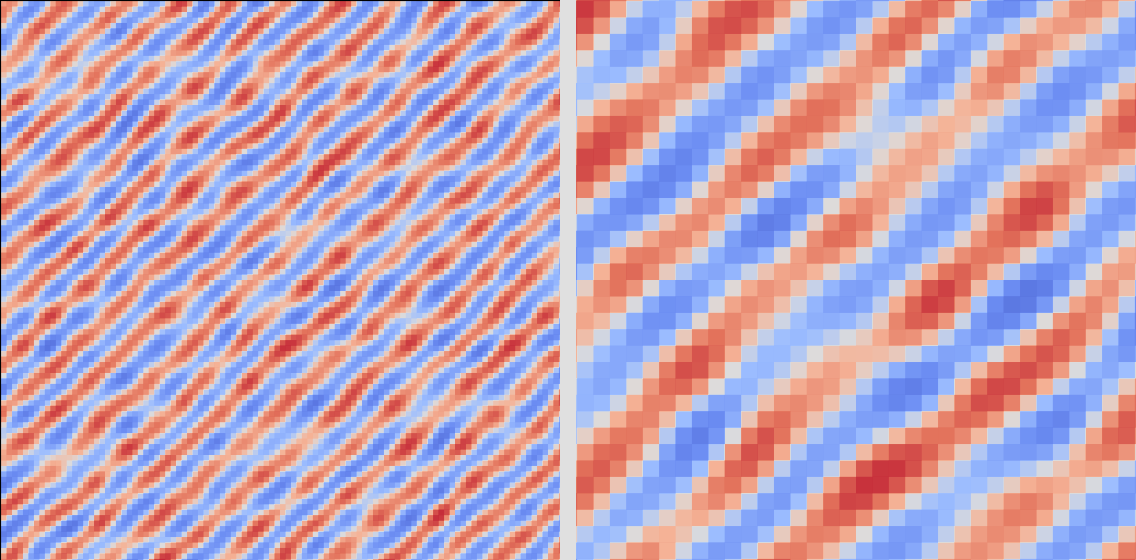
Left: the whole. Right: its middle third, enlarged.
Write a Shadertoy shader that draws this pattern.

```glsl
// Slanted red and blue ripples, sampled on a coarse grid of square cells.
// A plane wave has its phase bent by slow gradient noise; faster noise pinches
// the bands into beads, and a diverging blue-grey-red ramp colours the height.

const float TAU = 6.2831853;

// Unit gradient for a lattice point
vec2 latticeGradient(ivec2 cell) {
    uvec2 q = uvec2(cell) * uvec2(1597334673u, 3812015801u);
    uint h = q.x ^ q.y;
    h = (h ^ (h >> 15)) * 2246822519u;
    h = (h ^ (h >> 13)) * 3266489917u;
    h ^= h >> 16;
    float angle = float(h & 65535u) / 65536.0 * TAU;
    return vec2(cos(angle), sin(angle));
}

// Gradient noise, roughly -0.7 to 0.7
float gradientNoise(vec2 p) {
    ivec2 i = ivec2(floor(p));
    vec2 f = fract(p);
    vec2 u = f * f * f * (f * (f * 6.0 - 15.0) + 10.0);
    float a = dot(latticeGradient(i), f);
    float b = dot(latticeGradient(i + ivec2(1, 0)), f - vec2(1, 0));
    float c = dot(latticeGradient(i + ivec2(0, 1)), f - vec2(0, 1));
    float d = dot(latticeGradient(i + ivec2(1, 1)), f - vec2(1, 1));
    return mix(mix(a, b, u.x), mix(c, d, u.x), u.y);
}

// Ripple height, centred a little above one half
float rippleHeight(vec2 p) {
    float bend = 1.5 * gradientNoise(p * 6.0 + 31.7);
    float wave = sin(TAU * dot(p, vec2(10.2, 11.2)) + bend);
    float swell = 1.0 + 0.6 * gradientNoise(p * 10.0 + 73.3);
    float beads = 1.15 * gradientNoise(p * 18.0 + 11.4);
    float x = swell * wave + beads;
    // Soft limit keeps crests and troughs at an even strength
    return 0.52 + 0.38 * x * inversesqrt(1.0 + 0.5 * x * x);
}

// Diverging ramp from deep blue through grey to deep red
vec3 divergingRamp(float t) {
    vec3 stops[7] = vec3[7](
        vec3(0.23, 0.30, 0.75), vec3(0.42, 0.55, 0.95), vec3(0.61, 0.74, 1.00),
        vec3(0.865, 0.86, 0.86), vec3(0.96, 0.70, 0.59), vec3(0.89, 0.45, 0.36),
        vec3(0.71, 0.02, 0.15));
    float s = clamp(t, 0.0, 1.0) * 6.0;
    int i = min(int(s), 5);
    return mix(stops[i], stops[i + 1], s - float(i));
}

void mainImage(out vec4 fragColor, in vec2 fragCoord) {
    // Canvas units, measured from the top left corner
    vec2 uv = fragCoord / iResolution.xy;
    uv.y = 1.0 - uv.y;
    vec2 pixel = 1.0 / iResolution.xy;

    // Snap to cell centres, with a one-pixel blend across each seam
    float cells = 102.4;
    vec2 grid = (uv - 1.0 / 512.0) * cells;
    vec2 seam = floor(grid + 0.5);
    vec2 centre = seam + clamp((grid - seam) / (pixel * cells), -0.5, 0.5);
    vec3 color = divergingRamp(rippleHeight(centre / cells));

    // Thin dark rule along the top and left edges
    vec2 inside = clamp((uv - 1.0 / 512.0) / pixel + 0.5, 0.0, 1.0);
    color *= inside.x * inside.y;

    fragColor = vec4(color, 1.0);
}
```
